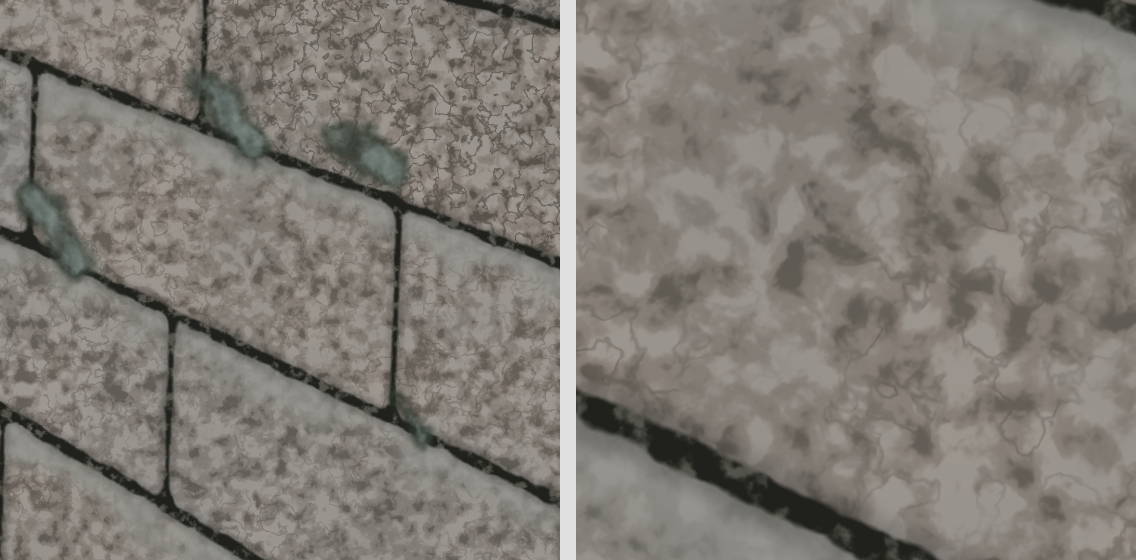
Left: the whole. Right: its middle third, enlarged.
Reproduce this texture procedurally as a WebGL 2 fragment shader.

```glsl
#version 300 es
precision highp float;
// Weathered stone wall: slanting fanned courses, dark rough joints, grey-green mortar patches.
uniform vec2 u_resolution;
out vec4 fragColor;

// Layout, in canvas units with y pointing down
const float BED_START = 0.091, BED_SLOPE = 0.38;       // bed joint number 0
const float COURSE_HEIGHT = 0.319, COURSE_FAN = 0.106; // growth of courses to the right
const float STONE_LENGTH = 0.575, LENGTH_GROWTH = 0.095;
const float BOND_START = 0.11, BOND_SHIFT = 0.45, BOND_DRIFT = -0.05;
const float JOINT_TILT = 0.035;
const float BED_HALF = 0.0085, JOINT_HALF = 0.0045, CORNER = 0.022;
const float EDGE_WEAR = 0.014, GRAIN = 52.0;
const float PATCH_RISE = 0.085, PATCH_RUN = 0.075, PATCH_RADIUS = 0.029;
const vec2 LOOSE_START = vec2(0.610, 0.250), LOOSE_END = vec2(0.705, 0.300);

// Colours
const vec3 STONE_PALE = vec3(0.595, 0.580, 0.560);
const vec3 STONE_MID = vec3(0.515, 0.492, 0.470);
const vec3 STONE_DEEP = vec3(0.430, 0.415, 0.390);
const vec3 PIT = vec3(0.270, 0.265, 0.240);
const vec3 SMOOTH_FACE = vec3(0.560, 0.560, 0.537);
const vec3 JOINT_DARK = vec3(0.125, 0.128, 0.108);
const vec3 JOINT_GRIT = vec3(0.330, 0.330, 0.300);
const vec3 MOSS = vec3(0.215, 0.250, 0.215);
const vec3 MORTAR = vec3(0.440, 0.485, 0.465);

float hash(vec2 p) {
  vec3 h = fract(vec3(p.xyx) * 0.1031);
  h += dot(h, h.yzx + 33.33);
  return fract((h.x + h.y) * h.z);
}

float noise(vec2 p) {
  vec2 i = floor(p), f = fract(p);
  f = f * f * (3.0 - 2.0 * f);
  return mix(mix(hash(i), hash(i + vec2(1, 0)), f.x),
             mix(hash(i + vec2(0, 1)), hash(i + vec2(1, 1)), f.x), f.y);
}

float fbm(vec2 p) {
  float sum = 0.0, amp = 0.5;
  for (int i = 0; i < 4; i++) {
    sum += amp * noise(p);
    p = mat2(1.6, 1.2, -1.2, 1.6) * p + 17.3;
    amp *= 0.5;
  }
  return sum / 0.9375;
}

float bedY(float x, float k) {
  return BED_START + BED_SLOPE * x + k * (COURSE_HEIGHT + COURSE_FAN * x);
}

// Position along a course, counted in stones
float along(float x, float k) {
  float bond = BOND_START + BOND_SHIFT * mod(k, 2.0) + BOND_DRIFT * k;
  return x / (STONE_LENGTH + LENGTH_GROWTH * x) - bond;
}

// x of the upright joint nearest to x in course k
float jointX(float x, float k) {
  float s = along(x, k);
  float u = round(s) + along(x, k) * -1.0 + x / (STONE_LENGTH + LENGTH_GROWTH * x);
  return u * STONE_LENGTH / (1.0 - LENGTH_GROWTH * u);
}

float segment(vec2 p, vec2 a, vec2 b) {
  vec2 ab = b - a;
  return length(p - a - ab * clamp(dot(p - a, ab) / dot(ab, ab), 0.0, 1.0));
}

// Distance to the mortar filling at the foot of an upright joint
float footPatch(vec2 p, float k) {
  if (abs(k + 0.5) > 1.0) return 1.0;
  float x = jointX(p.x, k), endX = x + PATCH_RUN;
  float size = mix(1.0, 0.55, smoothstep(0.5, 0.7, x));
  vec2 foot = vec2(x, bedY(x, k + 1.0));
  vec2 tip = vec2(mix(x, endX, size), bedY(mix(x, endX, size), k + 1.0));
  return segment(p, foot - vec2(0.0, PATCH_RISE * size), tip) - PATCH_RADIUS * size;
}

void main() {
  vec2 p = gl_FragCoord.xy / u_resolution;
  p.y = 1.0 - p.y;
  float pixel = 1.0 / min(u_resolution.x, u_resolution.y);

  // Course and stone
  float height = COURSE_HEIGHT + COURSE_FAN * p.x;
  float course = (p.y - bedY(p.x, 0.0)) / height;
  float k = floor(course);
  float slope = BED_SLOPE + COURSE_FAN * course;
  float toBed = height * inversesqrt(1.0 + slope * slope);
  float upper = (course - k) * toBed, lower = toBed - upper;
  float tiltedX = p.x + JOINT_TILT * (course - k) * height;
  float stone = hash(vec2(floor(along(tiltedX, k)), k) + 40.0);

  // Worn joints with rounded stone corners
  float wear = (fbm(p * 30.0) - 0.5) * EDGE_WEAR;
  vec2 gap = vec2(min(upper, lower) - BED_HALF + wear,
                  abs(tiltedX - jointX(tiltedX, k)) - JOINT_HALF + wear * 0.45);
  float edge = CORNER - length(max(CORNER - gap, 0.0));

  // Stone grain, curled pits and slow tint
  vec2 curl = p + 0.014 * (vec2(fbm(p * 34.0), fbm(p * 34.0 + 9.0)) - 0.5);
  float rough = fbm(curl * GRAIN);
  float cloud = fbm(p * 7.0 + 3.0);
  float coarse = k < 0.0 ? smoothstep(0.2, 0.55, p.x) : 0.0;
  float crease = 1.0 - abs(2.0 * fbm(curl * GRAIN * 0.8 + 21.0) - 1.0);
  float pits = smoothstep(0.86, 1.0, crease) * smoothstep(0.3, 0.65, cloud + 0.15 * coarse);
  pits = max(pits, smoothstep(0.36, 0.22, rough));
  vec3 color = mix(STONE_DEEP, STONE_MID, smoothstep(0.28, 0.45, rough));
  color = mix(color, STONE_PALE, smoothstep(0.46, 0.66, rough + 0.12 * (cloud - 0.5)));
  color = mix(color, PIT, pits * mix(0.34, 0.62, coarse));
  color += (cloud - 0.5) * vec3(0.07, 0.045, 0.04) + (stone - 0.5) * vec3(0.015, 0.0, -0.01);

  // Smoother pale face along the upper edge of the lower courses
  float band = 1.0 - smoothstep(0.02, 0.10, upper + (fbm(p * 16.0) - 0.5) * 0.11);
  band *= step(-0.5, k) * mix(0.45, 0.9, stone);
  color = mix(color, SMOOTH_FACE + (rough - 0.5) * 0.07, band);
  color *= mix(0.84, 1.0, smoothstep(0.0, 0.018, edge));

  // Gritty joint filling
  vec3 filling = mix(JOINT_DARK, JOINT_GRIT, smoothstep(0.5, 0.78, fbm(p * 75.0)));
  color = mix(filling, color, smoothstep(-0.0015 - pixel, 0.002 + pixel, edge));

  // Mortar patches with a mossy stain around them
  float patchDist = min(footPatch(p, k), footPatch(p, k - 1.0));
  patchDist = min(patchDist, segment(p, LOOSE_START, LOOSE_END) - PATCH_RADIUS * 1.15);
  patchDist += (fbm(p * 24.0 + 5.0) - 0.5) * 0.045;
  float stain = smoothstep(0.016, -0.012, patchDist) * smoothstep(0.2, 0.55, rough + 0.15);
  float core = smoothstep(-0.006, -0.024, patchDist) * smoothstep(0.25, 0.6, fbm(p * 19.0));
  color = mix(color, MOSS + (rough - 0.5) * 0.25, stain * 0.8);
  color = mix(color, MORTAR + (rough - 0.5) * 0.2, core * 0.85);

  fragColor = vec4(clamp(color, 0.0, 1.0), 1.0);
}
```
